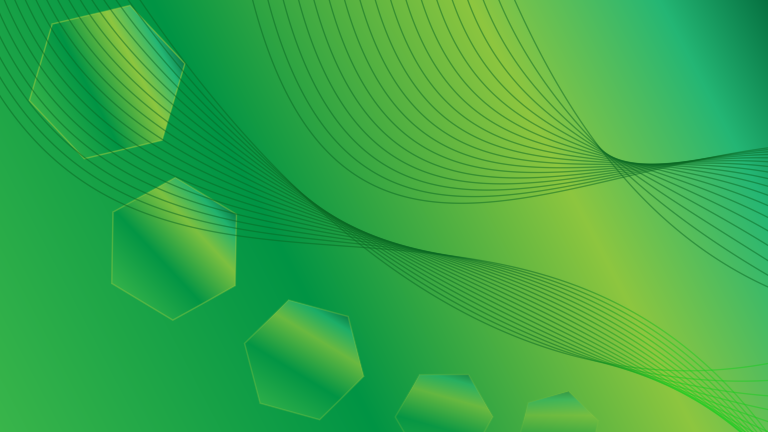
Write a Shadertoy shader that draws this background.

```glsl
// Diagonal green gradient with gradient-filled hexagons and fans of fine wavy lines.

// Gradient colours and the places of the inner stops along its 0..1 axis
const vec3 LEAF = vec3(0.224, 0.710, 0.290);
const vec3 EMERALD = vec3(0.000, 0.580, 0.267);
const vec3 LIME = vec3(0.553, 0.776, 0.247);
const vec3 TEAL = vec3(0.140, 0.714, 0.455);
const vec3 PINE = vec3(0.020, 0.440, 0.250);
const vec3 STOPS = vec3(0.38, 0.70, 0.89);
const float AXIS_ANGLE = 0.480;
const float AXIS_HALF = 1.021;

// Hexagons: centre and radius in canvas heights
const int HEX_COUNT = 5;
const vec3 HEXES[HEX_COUNT] = vec3[](
    vec3(0.248, 0.810, 0.185), vec3(0.403, 0.424, 0.165),
    vec3(0.704, 0.167, 0.143), vec3(1.028, 0.035, 0.113),
    vec3(1.292, 0.000, 0.097));
const float HEX_ANGLE = 1.281;
const float HEX_TURN = 0.272;
const float HEX_FADE = 0.13;
const float RIM_WIDTH = 0.0010;

// Line fans
const int LINE_COUNT = 18;
const float LINE_WIDTH = 0.0008;
const float LINE_ALPHA = 0.50;
const vec3 LINE_DARK = vec3(0.03, 0.40, 0.13);
const vec3 LINE_BRIGHT = vec3(0.10, 0.80, 0.12);

// Four Bezier control points: x coordinates and y coordinates
struct Curve { vec4 x; vec4 y; };

const Curve UPPER_START = Curve(vec4(1.181, 1.273, 1.458, 1.852), vec4(1.023, 0.815, 0.444, 0.306));
const Curve UPPER_END = Curve(vec4(0.579, 0.887, 2.037, 2.778), vec4(1.023, -0.238, 1.491, 0.074));
const Curve LOWER_START = Curve(vec4(0.278, 0.431, 1.111, 2.083), vec4(1.069, 0.838, -0.204, 0.259));
const Curve LOWER_END = Curve(vec4(-0.023, 0.509, 1.759, 2.199), vec4(0.815, -0.088, 1.255, -1.153));

vec2 direction(float angle) {
    return vec2(cos(angle), sin(angle));
}

vec3 greenRamp(float t) {
    vec3 col = mix(LEAF, EMERALD, clamp(t / STOPS.x, 0.0, 1.0));
    col = mix(col, LIME, clamp((t - STOPS.x) / (STOPS.y - STOPS.x), 0.0, 1.0));
    col = mix(col, TEAL, clamp((t - STOPS.y) / (STOPS.z - STOPS.y), 0.0, 1.0));
    return mix(col, PINE, clamp((t - STOPS.z) / (1.0 - STOPS.z), 0.0, 1.0));
}

// Signed distance to the sides of a hexagon with a corner at the given angle
float hexDistance(vec2 p, float radius, float angle) {
    const float SECTOR = 1.0471976;
    float a = mod(atan(p.y, p.x) - angle, SECTOR) - 0.5 * SECTOR;
    return length(p) * cos(a) - radius * cos(0.5 * SECTOR);
}

vec4 bezierWeights(float u) {
    float v = 1.0 - u;
    return vec4(v * v * v, 3.0 * v * v * u, 3.0 * v * u * u, u * u * u);
}

float bezierSlope(vec4 c, float u) {
    float v = 1.0 - u;
    return 3.0 * dot(c.yzw - c.xyz, vec3(v * v, 2.0 * u * v, u * u));
}

// Finds the curve point above or below p, then scales the gap by the slope
float curveDistance(vec2 p, Curve c) {
    float u = 0.5;
    for (int i = 0; i < 6; i++) {
        float gap = p.x - dot(c.x, bezierWeights(u));
        u = clamp(u + gap / max(bezierSlope(c.x, u), 0.01), -0.1, 1.0);
    }
    vec4 w = bezierWeights(u);
    vec2 tangent = vec2(bezierSlope(c.x, u), bezierSlope(c.y, u));
    float rise = abs(p.y - dot(c.y, w)) * abs(tangent.x) / max(length(tangent), 0.001);
    return rise + abs(p.x - dot(c.x, w));
}

// Blends one border curve into the other, one line per step
vec3 drawFan(vec3 col, vec2 p, Curve a, Curve b, vec3 ink, float pixel) {
    for (int i = 0; i < LINE_COUNT; i++) {
        float t = float(i) / float(LINE_COUNT - 1);
        Curve c = Curve(mix(a.x, b.x, t), mix(a.y, b.y, t));
        float cover = 1.0 - smoothstep(0.0, LINE_WIDTH + pixel, curveDistance(p, c));
        col = mix(col, ink, LINE_ALPHA * cover);
    }
    return col;
}

void mainImage(out vec4 fragColor, in vec2 fragCoord) {
    float pixel = 1.0 / iResolution.y;
    vec2 p = fragCoord * pixel;
    vec2 middle = 0.5 * iResolution.xy * pixel;

    // Background
    float along = dot(p - middle, direction(AXIS_ANGLE)) / AXIS_HALF;
    vec3 col = greenRamp(0.5 + 0.5 * along);

    // Hexagons, each turned further and fainter than the one before
    for (int i = 0; i < HEX_COUNT; i++) {
        float turn = HEX_TURN * float(i);
        float alpha = 1.0 - HEX_FADE * float(i);
        vec2 q = p - HEXES[i].xy;
        float radius = HEXES[i].z;
        float d = hexDistance(q, radius, HEX_ANGLE + turn);
        vec3 fill = greenRamp(0.5 + 0.5 * dot(q, direction(AXIS_ANGLE + turn)) / radius);
        col = mix(col, fill, alpha * (1.0 - smoothstep(-0.5 * pixel, 0.5 * pixel, d)));
        float rim = 1.0 - smoothstep(0.0, RIM_WIDTH + pixel, abs(d));
        col = mix(col, LIME, 0.6 * alpha * alpha * rim);
    }

    // Line fans, the lower one brightening to the right
    vec3 lowerInk = mix(LINE_DARK, LINE_BRIGHT, smoothstep(1.25, 1.6, p.x));
    col = drawFan(col, p, UPPER_START, UPPER_END, LINE_DARK, pixel);
    col = drawFan(col, p, LOWER_START, LOWER_END, lowerInk, pixel);

    fragColor = vec4(col, 1.0);
}
```
